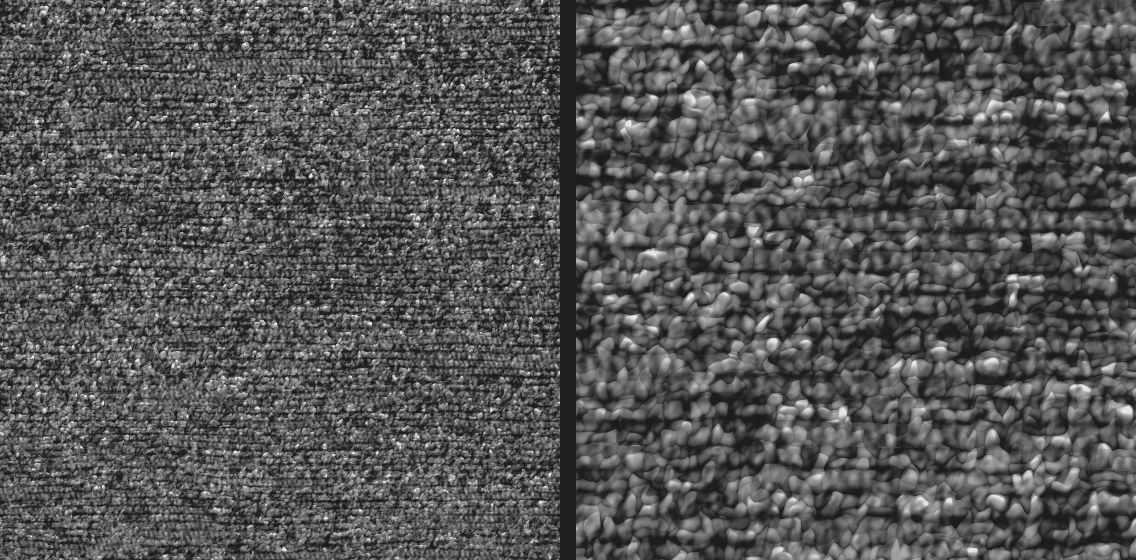
Left, the full canvas; right, a detail of the centre.
Give the GLSL for this texture, as a three.js fragment shader.

```glsl
// Grey chenille upholstery: rows of small glossy tufts with dark gaps and ribbed stretches.
#define ROWS 76.0
#define COLUMNS 80.0
#define FLAKE_SCALE 1.9
#define TEETH 112.0
#define MEAN_GREY 0.372
#define CONTRAST 0.9
#define GAP_DEPTH 0.24
#define CLOUD_DEPTH 0.14
#define GLINT 0.24
#define EDGE_SHARPNESS 14.0
#define SHADOW_GREY 0.11

varying vec2 vUv;

float hash1(vec2 p) {
  vec3 q = fract(p.xyx * 0.1031);
  q += dot(q, q.yzx + 33.33);
  return fract((q.x + q.y) * q.z);
}

vec3 hash3(vec2 p) {
  vec3 q = fract(p.xyx * vec3(0.1031, 0.1030, 0.0973));
  q += dot(q, q.yxz + 33.33);
  return fract((q.xxy + q.yzz) * q.zyx);
}

float valueNoise(vec2 p) {
  vec2 cell = floor(p);
  vec2 f = fract(p);
  f = f * f * (3.0 - 2.0 * f);
  float low = mix(hash1(cell), hash1(cell + vec2(1.0, 0.0)), f.x);
  float high = mix(hash1(cell + vec2(0.0, 1.0)), hash1(cell + 1.0), f.x);
  return mix(low, high, f.y);
}

float cloudNoise(vec2 p) {
  float sum = 0.0;
  float weight = 0.5;
  for (int i = 0; i < 4; i++) {
    sum += weight * valueNoise(p);
    p = p * 2.03 + 17.3;
    weight *= 0.5;
  }
  return sum / 0.9375;
}

// Overlapping domes leaning by an angle: x is the height, y the tone lit from above.
vec2 tufts(vec2 p, float angle, float spread) {
  vec2 base = floor(p);
  float total = 0.0;
  float tone = 0.0;
  for (int j = -1; j <= 1; j++) {
    for (int i = -1; i <= 1; i++) {
      vec2 id = base + vec2(float(i), float(j));
      vec3 rnd = hash3(id + 41.0);
      vec2 d = p - id - 0.5 - (rnd.xy - 0.5) * vec2(0.9, 0.4);
      float lean = angle + spread * (hash1(id + 97.0) - 0.5);
      vec2 q = mat2(cos(lean), -sin(lean), sin(lean), cos(lean)) * d;
      q /= vec2(0.92, 0.58);
      float height = 1.0 - dot(q, q) + 0.4 * (rnd.z - 0.5);
      float weight = exp(EDGE_SHARPNESS * max(height, -0.5));
      total += weight;
      tone += weight * (rnd.z + 0.6 * d.y);
    }
  }
  float top = log(total) / EDGE_SHARPNESS;
  return vec2(smoothstep(-0.1, 1.0, top), tone / total);
}

void main() {
  // Weave coordinates, with rows that wander slightly
  float wander = 1.1 * valueNoise(vUv * vec2(4.0, 7.0))
               + 0.3 * valueNoise(vUv * vec2(20.0, 30.0));
  vec2 weave = vec2(vUv.x * COLUMNS, vUv.y * ROWS + wander);
  float row = floor(weave.y);
  float across = abs(fract(weave.y) - 0.5) * 2.0;

  // Tufts, the crumpled flakes on them and slanted fibres
  vec2 crumple = vec2(valueNoise(weave * 1.7), valueNoise(weave * 1.7 + 60.0)) - 0.5;
  vec2 tuft = tufts(weave + 0.25 * crumple, 0.1, 0.9);
  vec2 flake = tufts(weave * FLAKE_SCALE + 0.8 * crumple + 130.0, 0.8, 2.0);
  vec2 slant = vec2(vUv.x - 0.5 * vUv.y, vUv.y + 0.3 * vUv.x);
  float fibre = valueNoise(slant * vec2(270.0, 200.0));
  float pile = 0.2 * (tuft.x - 0.8) + 0.17 * (tuft.y - 0.58)
             + 0.24 * (flake.x - 0.8) + 0.28 * (flake.y - 0.58)
             + 0.32 * (fibre - 0.5);

  // Narrow ribbed stretches with fine teeth
  float ribbed = smoothstep(0.55, 0.85, valueNoise(vec2(vUv.x * 6.0 + 3.0, row * 0.9)));
  float phase = vUv.x * TEETH + 0.35 * fract(weave.y) + hash1(vec2(row, 9.0));
  float tooth = cos(6.2832 * phase) * (1.0 - across * across);
  float rib = 0.16 * tooth + 0.2 * (flake.y - 0.58) + 0.24 * (fibre - 0.5);
  float cloth = mix(pile, rib, 0.65 * ribbed);

  // Broken dark gaps between rows
  float seam = floor(weave.y + 0.5);
  float broken = smoothstep(0.2, 0.75, valueNoise(vec2(vUv.x * 14.0, seam * 1.7 + 50.0)));
  float order = mix(0.5, 1.0, valueNoise(vUv * 3.0 + 8.0));
  float gap = smoothstep(0.4, 1.0, across) * broken * order;
  cloth -= GAP_DEPTH * (gap - 0.12);

  // Worn patches, long streaks and shiny flakes
  float cloud = cloudNoise(vUv * vec2(5.0, 8.0) + 21.0) - 0.5;
  float streak = valueNoise(vec2(vUv.x * 6.0, vUv.y * 48.0)) - 0.5;
  float shine = smoothstep(0.8, 1.1, flake.y) * smoothstep(0.7, 1.0, flake.x);
  shine *= smoothstep(0.4, 0.9, tuft.y) * (1.0 - 0.6 * ribbed);

  float grey = MEAN_GREY + CONTRAST * mix(0.9, 1.1, vUv.y) * cloth;
  grey += CLOUD_DEPTH * cloud + 0.05 * streak + GLINT * shine;
  grey = SHADOW_GREY + log(1.0 + exp(22.0 * (grey - SHADOW_GREY))) / 22.0;
  gl_FragColor = vec4(vec3(min(grey, 0.9)), 1.0);
}
```
